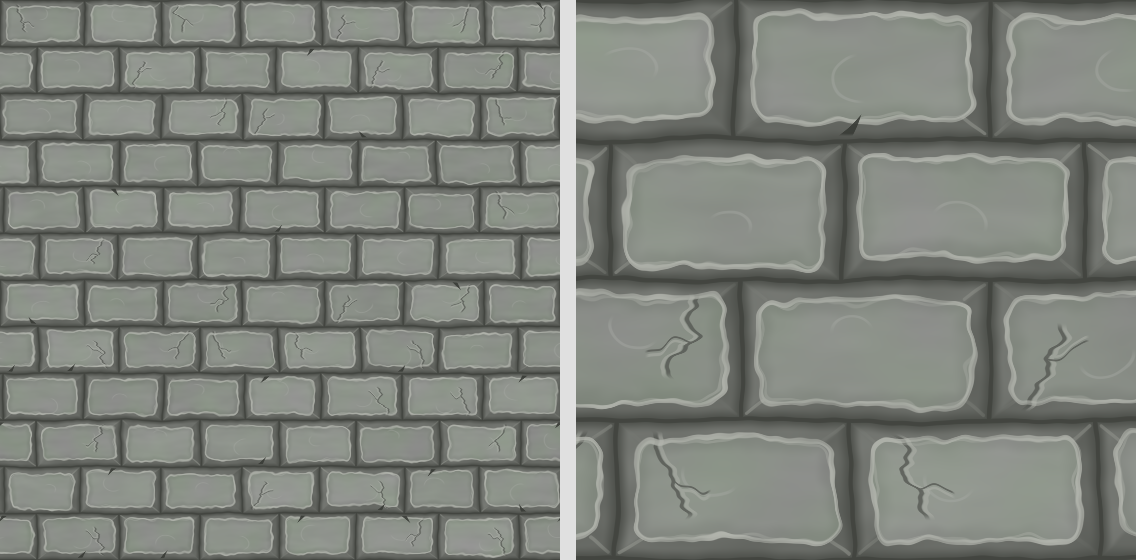
Left: the whole. Right: its middle third, enlarged.
Write a WebGL 1 fragment shader that draws this texture.

```glsl
precision highp float;
uniform vec2 u_resolution;

vec2 hash2(vec2 p) {
  p = vec2(dot(p, vec2(127.1, 311.7)), dot(p, vec2(269.5, 183.3)));
  return fract(sin(p) * 43758.5);
}

float cornerRamp(vec2 cell, vec2 f, vec2 corner) {
  return dot(hash2(cell + corner) * 2.0 - 1.0, f - corner);
}

float gradientNoise(vec2 p) {
  vec2 i = floor(p), f = fract(p);
  vec2 u = f * f * f * (f * (f * 6.0 - 15.0) + 10.0);
  return mix(mix(cornerRamp(i, f, vec2(0, 0)), cornerRamp(i, f, vec2(1, 0)), u.x),
             mix(cornerRamp(i, f, vec2(0, 1)), cornerRamp(i, f, vec2(1, 1)), u.x), u.y);
}

// Antialiased fill of a signed distance, in row heights
float fill(float d) {
  float aa = 8.0 / u_resolution.y;
  return 1.0 - smoothstep(-aa, aa, d);
}

float stroke(float d, float halfWidth) {
  return fill(abs(d) - halfWidth);
}

float within(float a, float b, float soft, float v) {
  return smoothstep(a - soft, a + soft, v) * (1.0 - smoothstep(b - soft, b + soft, v));
}

float roundBox(vec2 p, vec2 size, float r) {
  vec2 d = abs(p) - size + r;
  return length(max(d, 0.0)) + min(max(d.x, d.y), 0.0) - r;
}

float segment(vec2 p, vec2 a, vec2 b) {
  vec2 ab = b - a;
  return length(p - a - ab * clamp(dot(p - a, ab) / dot(ab, ab), 0.0, 1.0));
}

vec2 brickId(float col, float row) {
  return vec2(mod(col, 7.0), mod(row, 12.0));
}

float jointX(float col, float row) {
  return col + 0.07 * (hash2(brickId(col, row) + 31.0).x - 0.5);
}

void main() {
  // Running bond: 7 bricks across, 12 rows, with uneven joints
  vec2 q = 12.0 * gl_FragCoord.xy / u_resolution;
  vec2 w = q + 0.055 * vec2(gradientNoise(q * 1.3), gradientNoise(q * 1.3 + 40.0))
             + 0.02 * vec2(gradientNoise(q * 5.0), gradientNoise(q * 5.0 + 70.0));
  float row = floor(w.y);
  float x = w.x * 7.0 / 12.0 - mix(0.48, 0.03, mod(row, 2.0));
  float col = floor(x);
  if (x < jointX(col, row)) col -= 1.0;
  else if (x > jointX(col + 1.0, row)) col += 1.0;
  float left = jointX(col, row), right = jointX(col + 1.0, row);
  vec2 p = vec2((x - 0.5 * (left + right)) * 12.0 / 7.0, w.y - row - 0.5);
  vec2 size = vec2((right - left) * 6.0 / 7.0, 0.5);
  vec2 id = brickId(col, row);
  vec2 seed = 50.0 * hash2(id + 3.0);
  vec2 r1 = hash2(id + 11.0), r2 = hash2(id + 23.0), r3 = hash2(id + 47.0);
  vec2 flip = sign(r3 - 0.5);

  // Bevel, shaded by side and darkened into the joint
  vec2 gap = size - abs(p);
  float joint = min(gap.x, gap.y);
  float sideShade = p.x < 0.0 ? 0.45 : 0.39;
  float levelShade = p.y > 0.0 ? 0.44 : 0.405;
  float shade = mix(sideShade, levelShade, smoothstep(-0.03, 0.03, gap.x - gap.y));
  shade += 0.06 * gradientNoise(p * vec2(2.0, 4.0) + seed);
  shade = mix(0.31, shade, smoothstep(0.0, 0.1, joint));
  vec3 color = shade + vec3(0.0, 0.01, -0.01);
  color = mix(color, vec3(0.25, 0.26, 0.24), 0.8 * stroke(joint, 0.016));

  // Pale creases at the bevel corners
  float crease = segment(abs(p), size - vec2(0.18, 0.15), size - 0.04);
  float creaseGlow = 0.5 * smoothstep(-0.2, 0.3, gradientNoise(p * 1.5 + seed + 8.0));
  color = mix(color, vec3(0.60, 0.61, 0.58), creaseGlow * stroke(crease, 0.012));

  // Worn face with painterly mottling
  float face = roundBox(p - 0.05 * (r1 - 0.5), size - vec2(0.125, 0.115) - 0.035 * r2, 0.11);
  face += 0.07 * gradientNoise(p * 2.6 + seed) + 0.04 * gradientNoise(p * 7.0 + seed);
  float mottle = gradientNoise(p * vec2(1.3, 3.0) + seed) + 0.5 * gradientNoise(p * vec2(3.0, 9.0) + seed);
  vec3 stone = vec3(0.56, 0.58, 0.55) + 0.04 * (r2.x - 0.55) + 0.03 * mottle;
  stone += 0.025 * gradientNoise(p * 1.8 + seed + 19.0) * vec3(-0.6, 0.8, -1.0);
  stone -= 0.035 * smoothstep(-0.14, -0.02, face);
  float faceMask = fill(face);
  color = mix(color, stone, faceMask);

  // Faint curved scratch
  vec2 v = p - 0.4 * (r3 - 0.5);
  float bow = smoothstep(0.0, 0.1, dot(v, vec2(cos(r1.x * 6.28), sin(r1.x * 6.28))));
  color = mix(color, vec3(0.66, 0.67, 0.65), 0.4 * bow * stroke(length(v * vec2(0.8, 1.0)) - 0.11 - 0.07 * r1.y, 0.009));

  // Forked crack with a lit lip
  vec2 c = p * flip - vec2(0.42, 0.0);
  float wander = 0.35 * c.y + 0.2 * gradientNoise(vec2(c.y * 5.0, seed.x)) + 0.07 * gradientNoise(vec2(c.y * 15.0, seed.y));
  float trunk = 0.8 * (c.x - wander);
  float branch = c.y - 0.06 - 0.4 * c.x - 0.15 * gradientNoise(vec2(c.x * 6.0, seed.y));
  float trunkSpan = within(-0.18, 0.4, 0.03, c.y);
  float branchSpan = within(-0.25, wander, 0.02, c.x);
  float cracked = step(0.66, r1.x);
  float lip = max(trunkSpan * stroke(trunk + 0.03, 0.012), branchSpan * stroke(branch + 0.03, 0.01));
  float split = max(trunkSpan * stroke(trunk, 0.012), branchSpan * stroke(branch, 0.007));
  color = mix(color, vec3(0.68, 0.69, 0.66), 0.55 * cracked * lip);
  color = mix(color, vec3(0.32, 0.33, 0.31), 0.75 * cracked * split);

  // Broken pale rim, drawn in two loose passes
  float rimGlow = 0.68 + 0.5 * gradientNoise(p * 3.0 + seed + 5.0);
  float looseRim = face + 0.015 + 0.07 * gradientNoise(p * 4.0 + seed + 9.0);
  color = mix(color, vec3(0.71, 0.72, 0.69), clamp(rimGlow, 0.2, 0.95) * stroke(face, 0.017));
  color = mix(color, vec3(0.70, 0.71, 0.68), 0.5 * clamp(rimGlow, 0.0, 1.0) * stroke(looseRim, 0.01));

  // Dark slanted chip on the upper or lower edge
  vec2 chip = vec2(p.x - 0.9 * (r2.y - 0.5), size.y - flip.y * p.y - 0.05);
  float wedge = abs(chip.x - 0.8 * chip.y * flip.x) - 0.05 * (1.0 - chip.y / 0.15);
  float chipMask = step(0.76, r1.y) * fill(wedge) * within(0.0, 0.15, 0.015, chip.y);
  color = mix(color, vec3(0.22, 0.23, 0.21), 0.9 * chipMask);

  gl_FragColor = vec4(color, 1.0);
}
```
